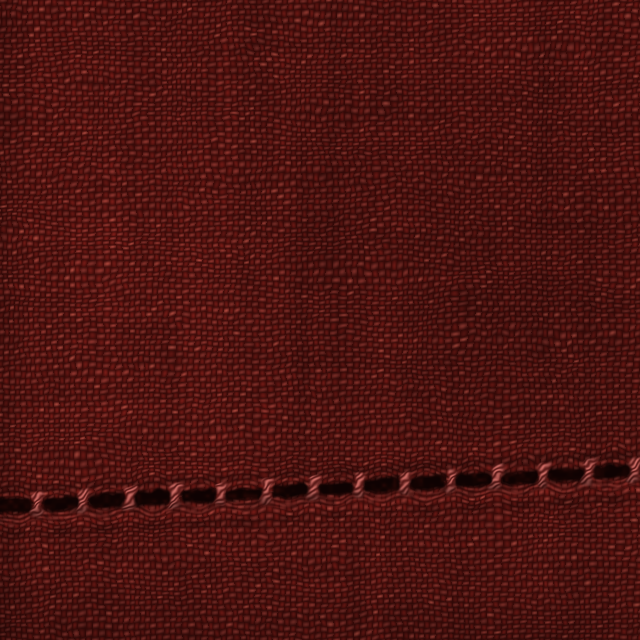
Reproduce this texture procedurally as a WebGL 2 fragment shader.

```glsl
#version 300 es
precision highp float;

uniform vec2 u_resolution;
out vec4 fragColor;

float hash(vec2 p) {
  return fract(sin(dot(p, vec2(127.1, 311.7))) * 43758.5453);
}

float noise(vec2 p) {
  vec2 i = floor(p), f = fract(p);
  f = f * f * (3.0 - 2.0 * f);
  return mix(mix(hash(i), hash(i + vec2(1, 0)), f.x),
             mix(hash(i + vec2(0, 1)), hash(i + vec2(1, 1)), f.x), f.y);
}

float fbm(vec2 p) {
  float sum = 0.0, amp = 0.5;
  for (int i = 0; i < 4; i++) {
    sum += amp * noise(p);
    p = p * 2.03 + 7.1;
    amp *= 0.5;
  }
  return sum;
}

float roundBox(vec2 p, vec2 halfSize, float r) {
  vec2 q = abs(p) - halfSize + r;
  return length(max(q, 0.0)) + min(max(q.x, q.y), 0.0) - r;
}

float glow(vec2 p, vec2 center, vec2 size) {
  vec2 d = (p - center) / size;
  return exp(-dot(d, d));
}

// Plain weave: weft and warp threads alternate on top
vec3 weave(vec2 uv) {
  vec2 p = uv * vec2(106.0, 114.0);
  p += 1.6 * (vec2(noise(uv * vec2(16.0, 6.0)), noise(uv * vec2(8.0, 20.0) + 9.0)) - 0.5);
  p += 0.55 * (vec2(noise(uv * 50.0), noise(uv * 50.0 + 31.0)) - 0.5);
  vec2 id = floor(p), f = fract(p) - 0.5;
  float weft = mod(id.x + id.y, 2.0);
  float rnd = hash(id);

  f.y -= 0.16 * f.x * weft;
  vec2 size = mix(vec2(0.46, 0.60), vec2(0.74, 0.42), weft);
  float bump = exp(-1.4 * dot(f / size, f / size));
  vec3 thread = mix(vec3(0.375, 0.085, 0.070), vec3(0.455, 0.163, 0.142), weft);
  thread *= 0.90 + 0.20 * rnd;
  vec3 col = mix(vec3(0.190, 0.031, 0.024), thread, bump);

  // Stray bright fibres
  float glint = weft * smoothstep(0.86, 1.0, rnd) * bump * bump;
  return col + glint * vec3(0.08, 0.06, 0.045);
}

// Broad light and uneven yarn streaks
float shade(vec2 uv) {
  float light = 0.99;
  light += 0.11 * glow(uv, vec2(0.22, 0.56), vec2(0.22, 0.42));
  light += 0.05 * glow(uv, vec2(0.62, 0.28), vec2(0.35, 0.10));
  light -= 0.08 * glow(uv, vec2(0.51, 0.62), vec2(0.06, 0.30));
  light -= 0.07 * glow(uv, vec2(0.82, 0.56), vec2(0.22, 0.24));
  light -= 0.08 * smoothstep(0.06, 0.0, uv.x);
  light -= 0.10 * smoothstep(0.12, 0.0, uv.y);
  light += 0.20 * (fbm(uv * vec2(34.0, 2.2)) - 0.47);
  return light + 0.20 * (fbm(uv * vec2(6.0, 60.0) + 13.0) - 0.47);
}

void main() {
  vec2 uv = gl_FragCoord.xy / u_resolution;
  float px = 1.0 / min(u_resolution.x, u_resolution.y);

  // Seam coordinates: v is the height over the seam, s counts stitches
  float v = uv.y - 0.208 - 0.057 * uv.x;
  float s = (uv.x - 0.0586) / 0.0718;
  float postId = floor(s + 0.5), holeId = floor(s);
  float postX = (s - postId) * 0.0718;
  float holeX = (fract(s) - 0.5) * 0.0718;
  float pull = cos(6.2832 * s);

  // Cloth, puckered by the stitches
  float near = exp(-v * v / 0.0014);
  vec3 col = weave(uv + vec2(0.0, 0.006 * pull * near * sign(v))) * shade(uv);
  col *= 1.0 + 0.14 * exp(-pow((v + 0.026) / 0.009, 2.0));
  col *= 1.0 - 0.18 * exp(-pow((v + 0.044) / 0.007, 2.0)) * (0.6 - 0.4 * pull);
  col *= 1.0 - 0.16 * exp(-pow((v - 0.025) / 0.007, 2.0));

  // Bundled threads sagging under each opening
  float sag = v + 0.0135 + 0.007 * (0.5 - 0.5 * pull) + 0.005 * (noise(uv * 42.0) - 0.5);
  float strands = 0.5 + 0.5 * cos(sag * 800.0 + 5.0 * noise(uv * 60.0));
  float band = smoothstep(0.011, 0.003, abs(sag + 0.002));
  vec3 strandCol = mix(vec3(0.22, 0.045, 0.038), vec3(0.45, 0.165, 0.145), strands);
  col = mix(col, strandCol * (0.65 + 0.7 * noise(uv * 140.0)), 0.55 * band);

  // Light lip above the openings
  float lip = exp(-pow((v - 0.0145 - 0.004 * noise(uv * 55.0)) / 0.0028, 2.0));
  col += lip * vec3(0.10, 0.035, 0.03) * noise(uv * 110.0);

  // Dark openings with frayed rims
  float rnd = hash(vec2(holeId, 4.0));
  vec2 h = vec2(holeX, v - 0.003 * (rnd - 0.5));
  h += 0.006 * (vec2(noise(uv * 85.0), noise(uv * 85.0 + 17.0)) - 0.5);
  float hole = roundBox(h, vec2(0.0275, 0.0085 + 0.0025 * rnd), 0.007);
  col *= 1.0 - 0.30 * smoothstep(0.006, 0.0, hole);
  vec3 depth = vec3(0.055, 0.008, 0.006) + vec3(0.09, 0.018, 0.012) * pow(noise(uv * 120.0), 3.0);
  col = mix(col, depth, smoothstep(0.0015 + px, -0.0015 - px, hole));

  // Twisted pink thread wrapped between openings
  float postRnd = hash(vec2(postId, 8.0));
  vec2 q = vec2(postX - 0.15 * v * (postRnd + 0.2), v - 0.001);
  q += 0.006 * (vec2(noise(uv * 80.0 + 5.0), noise(uv * 80.0 + 23.0)) - 0.5);
  float width = 0.0058 + 0.0016 * postRnd + 0.003 * smoothstep(0.003, 0.015, abs(q.y));
  float post = roundBox(q, vec2(width, 0.0165 + 0.003 * postRnd), 0.006);
  float twist = 0.5 + 0.5 * sin(q.y * 650.0 - q.x * 420.0 + 5.0 * noise(uv * 100.0) + 6.0 * postRnd);
  float roundness = 1.0 - 0.6 * pow(min(abs(q.x + 0.001) / width, 1.0), 2.0);
  vec3 pink = mix(vec3(0.38, 0.12, 0.11), vec3(0.84, 0.45, 0.42), twist * roundness);
  pink *= 0.60 + 0.40 * smoothstep(-0.020, 0.002, q.y);
  col = mix(col, pink, 0.9 * smoothstep(0.002 + px, -0.002 - px, post));

  fragColor = vec4(clamp(col, 0.0, 1.0), 1.0);
}
```
